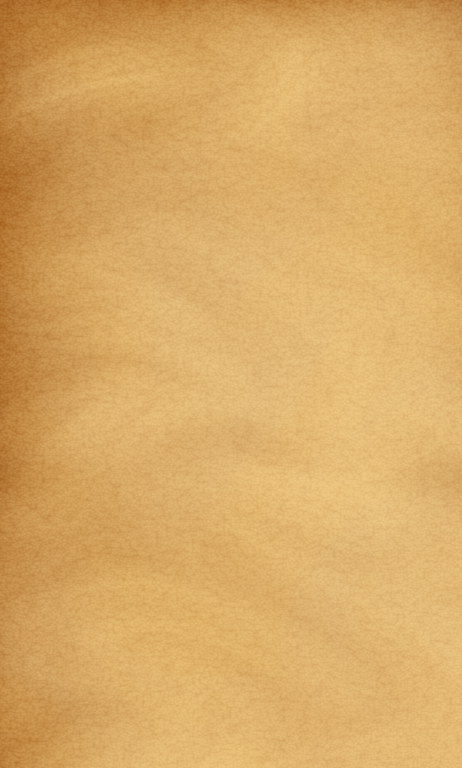
Reproduce this texture procedurally as a WebGL 2 fragment shader.

```glsl
#version 300 es
precision highp float;
// Aged tan paper: stained left and top borders, soft cloudy mottling and a
// faint horizontal crease, built from edge falloffs and layered sines, with
// a fine fibrous grain of cellular noise. One tone value picks the colour.

uniform vec2 u_resolution;
out vec4 fragColor;

const vec3 PAPER = vec3(0.88, 0.71, 0.44);
const vec3 STAIN = vec3(0.65, 0.39, 0.13);
const float BASE_TONE = -0.03;          // 0 is PAPER, 1 is STAIN

const vec2 LEFT_STAIN = vec2(0.62, 0.86); // strength at bottom and at top
const float LEFT_REACH = 0.17;
const float TOP_STAIN = 0.75;
const float TOP_REACH = 0.05;
const float RIGHT_STAIN = 0.20;
const float RIGHT_REACH = 0.08;

const vec2 CLOUD_SCALE = vec2(6.0, 11.0);
const float CLOUD_TONE = 0.09;
const float CREASE_HEIGHT = 0.40;
const float CREASE_WIDTH = 0.035;
const float CREASE_TONE = 0.20;

const vec2 GRAIN_SCALE = vec2(230.0, 290.0);
const vec2 FIBRE_SCALE = vec2(65.0, 130.0);
const float GRAIN_TONE = 0.24;
const float FIBRE_TONE = 0.15;
const float TINT = 0.012;

vec2 hash2(vec2 cell) {
  vec3 h = fract(cell.xyx * vec3(0.1031, 0.1030, 0.0973));
  h += dot(h, h.yzx + 33.33);
  return fract((h.xx + h.yz) * h.zy);
}

// Distance to the nearest scattered point, centred near zero.
float cellular(vec2 p) {
  vec2 cell = floor(p);
  vec2 local = fract(p);
  float nearest = 4.0;
  for (int y = -1; y <= 1; y++) {
    for (int x = -1; x <= 1; x++) {
      vec2 offset = vec2(x, y);
      vec2 delta = offset + hash2(cell + offset) - local;
      nearest = min(nearest, dot(delta, delta));
    }
  }
  return sqrt(nearest) - 0.5;
}

// Layered sines, turned and warped at every octave.
float clouds(vec2 p) {
  const mat2 TURN = mat2(0.8, 0.6, -0.6, 0.8);
  float sum = 0.0;
  float amplitude = 1.0;
  for (int i = 0; i < 6; i++) {
    p += 0.6 * sin(p.yx * 1.3 + float(i));
    sum += amplitude * sin(p.x) * sin(p.y);
    p = TURN * p * 1.75 + 1.3;
    amplitude *= 0.6;
  }
  return sum;
}

// Darkening that creeps in from the borders, with an uneven reach.
float borderStain(vec2 uv, float mottle) {
  float reach = 1.0 + 0.22 * mottle;
  float strength = mix(LEFT_STAIN.x, LEFT_STAIN.y, smoothstep(0.15, 0.65, uv.y));
  float left = strength * exp(-uv.x / (LEFT_REACH * reach));
  float top = TOP_STAIN * exp(-(1.0 - uv.y) / (TOP_REACH * reach));
  float right = RIGHT_STAIN * exp(-(1.0 - uv.x) / RIGHT_REACH)
              * smoothstep(0.35, 0.75, uv.y);
  return 1.0 - (1.0 - left) * (1.0 - top) * (1.0 - right);
}

// Broken shadow of an old fold across the sheet.
float crease(vec2 uv) {
  float offset = uv.y - CREASE_HEIGHT - 0.025 * sin(uv.x * 6.0 - 1.5);
  float patches = 0.5 + 0.5 * sin(uv.x * 13.0 + 1.0);
  return patches * exp(-pow(abs(offset) / CREASE_WIDTH, 2.0));
}

void main() {
  vec2 uv = gl_FragCoord.xy / u_resolution;
  vec2 p = gl_FragCoord.xy / u_resolution.y;

  // Broad tone
  float mottle = clouds(p * CLOUD_SCALE + 2.7);
  float stain = borderStain(uv, mottle);
  float tone = BASE_TONE + stain + CLOUD_TONE * mottle;
  tone += CREASE_TONE * crease(uv);

  // Paper grain, rougher where the sheet is stained
  vec2 bend = 0.004 * sin(p.yx * 40.0);
  float grain = GRAIN_TONE * cellular(p * GRAIN_SCALE)
              + FIBRE_TONE * cellular((p + bend) * FIBRE_SCALE + 17.0);
  tone += grain * (0.85 + 0.5 * stain);

  // Colour, with a slight drift between warm and pale
  vec3 color = mix(PAPER, STAIN, clamp(tone, -0.2, 1.15));
  color += TINT * clouds(p.yx * 8.0 + 9.0) * vec3(0.3, 0.0, -1.0);
  fragColor = vec4(color, 1.0);
}
```
